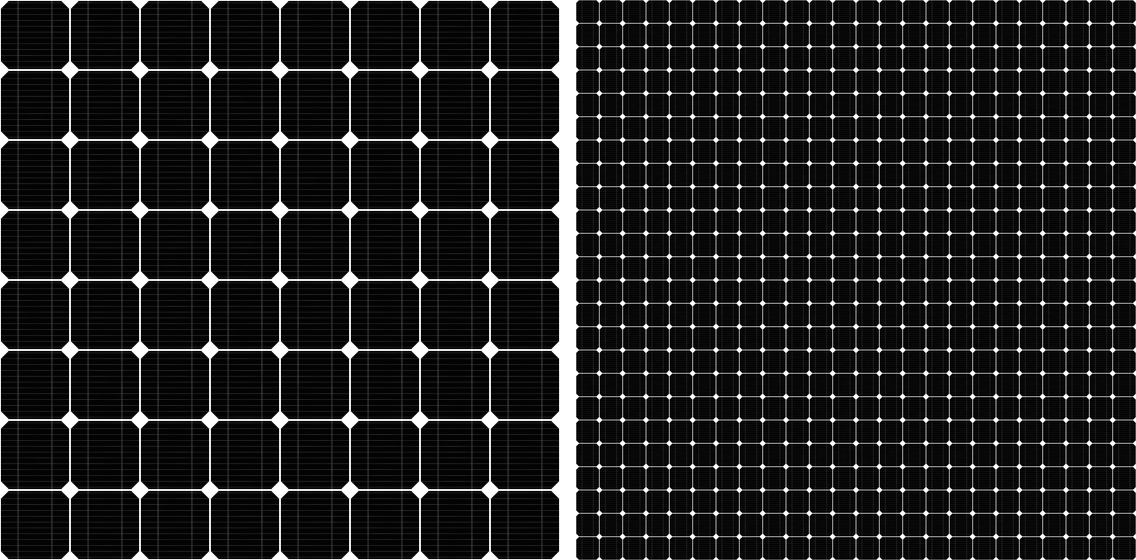
Left, the tile; right, the same tile 3 across and 3 down.
Reproduce this pattern procedurally as a WebGL 1 fragment shader.

```glsl
precision highp float;
// Solar panel: 8 by 8 dark cells with clipped corners, busbars and fine fingers.
uniform vec2 u_resolution;

const float CELLS = 8.0;           // cells across and down
const float FINGERS = 12.0;        // thin horizontal lines per cell
const float GAP_HALF = 0.013;      // lengths below are in cell widths
const float DIAMOND_HALF = 0.137;
const float BUSBAR_OFFSET = 0.242;
const float BUSBAR_HALF = 0.006;
const float FINGER_HALF = 0.0048;

const vec3 SILICON = vec3(0.012);
const vec3 FINGER = vec3(0.16);
const vec3 BUSBAR = vec3(0.30);
const vec3 BACKSHEET = vec3(1.0);

// Random unit gradient on a lattice that wraps at the given period
vec2 latticeGradient(vec2 node, vec2 period) {
  vec2 p = mod(node, period);
  float angle = 6.2832 * fract(sin(dot(p, vec2(127.1, 311.7))) * 4375.85);
  return vec2(cos(angle), sin(angle));
}

// Tileable gradient noise, roughly -0.7 to 0.7
float gradientNoise(vec2 p, vec2 period) {
  vec2 i = floor(p);
  vec2 f = p - i;
  vec2 w = f * f * f * (f * (f * 6.0 - 15.0) + 10.0);
  vec2 e = vec2(1.0, 0.0);
  float a = dot(latticeGradient(i, period), f);
  float b = dot(latticeGradient(i + e.xy, period), f - e.xy);
  float c = dot(latticeGradient(i + e.yx, period), f - e.yx);
  float d = dot(latticeGradient(i + e.xx, period), f - e.xx);
  return mix(mix(a, b, w.x), mix(c, d, w.x), w.y);
}

// Fraction of a pixel covered by a line whose centre is at distance d
float lineCoverage(float d, float halfWidth, float pixel) {
  float hi = clamp(d + 0.5 * pixel, -halfWidth, halfWidth);
  float lo = clamp(d - 0.5 * pixel, -halfWidth, halfWidth);
  return (hi - lo) / pixel;
}

// Antialiased inside of a signed distance
float fillCoverage(float dist, float pixel) {
  return clamp(0.5 - dist / pixel, 0.0, 1.0);
}

// Signed distance to a diamond at the origin
float diamondDistance(vec2 p, float halfDiagonal) {
  return (abs(p.x) + abs(p.y) - halfDiagonal) * 0.7071;
}

// Silicon face with its printed metal lines
vec3 cellFace(vec2 local, vec2 pixel, float wear) {
  float fingerY = (fract(local.y * FINGERS) - 0.5) / FINGERS;
  float busbarX = abs(local.x - 0.5) - BUSBAR_OFFSET;
  float finger = lineCoverage(fingerY, FINGER_HALF, pixel.y);
  float busbar = lineCoverage(busbarX, BUSBAR_HALF, pixel.x);
  vec3 color = mix(SILICON, FINGER * (1.0 + 0.5 * wear), finger);
  return mix(color, BUSBAR * (1.0 + 0.25 * wear), busbar);
}

// White backing seen between cells and at their clipped corners
float backsheetMask(vec2 local, vec2 pixel) {
  vec2 corner = local - floor(local + 0.5);
  float gapX = lineCoverage(corner.x, GAP_HALF, pixel.x);
  float gapY = lineCoverage(corner.y, GAP_HALF, pixel.y);
  float diamond = fillCoverage(diamondDistance(corner, DIAMOND_HALF), pixel.y);
  return max(max(gapX, gapY), diamond);
}

void main() {
  vec2 uv = gl_FragCoord.xy / u_resolution;
  vec2 pixel = CELLS / u_resolution;
  vec2 local = fract(uv * CELLS);

  // Uneven brightness of the metal, stretched along the fingers
  vec2 wearPeriod = vec2(24.0, 48.0);
  float wear = gradientNoise(uv * wearPeriod, wearPeriod);

  vec3 color = cellFace(local, pixel, wear);
  color = mix(color, BACKSHEET, backsheetMask(local, pixel));
  gl_FragColor = vec4(color, 1.0);
}
```
